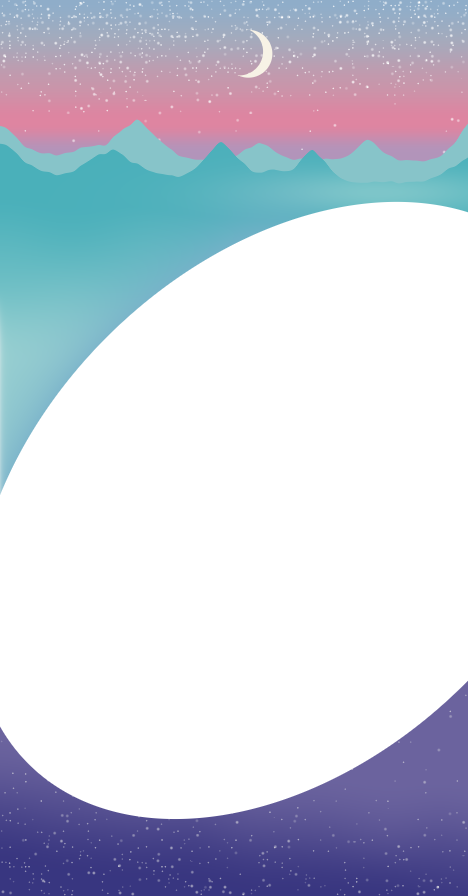
Give the GLSL for this background, as a Shadertoy shader.

```glsl
// Lengths are fractions of the canvas height
const vec2 OVAL_CENTER = vec2(0.319, 0.4303);
const vec2 OVAL_RADII = vec2(0.3255, 0.3444);
const float OVAL_SHEAR = 0.359;
const vec2 MOON_CENTER = vec2(0.2773, 0.940);
const vec2 MOON_BITE = vec2(0.2669, 0.9425);
const float MOON_RADIUS = 0.0267;
const float STAR_CELLS = 230.0;

const vec3 SKY_TOP = vec3(0.56, 0.68, 0.79);
const vec3 SKY_HIGH = vec3(0.64, 0.67, 0.74);
const vec3 SKY_ROSE = vec3(0.78, 0.59, 0.67);
const vec3 SKY_PINK = vec3(0.87, 0.52, 0.63);
const vec3 SKY_HAZE = vec3(0.70, 0.58, 0.73);
const vec3 MOON_COLOR = vec3(0.97, 0.95, 0.90);
const vec3 FAR_HILL = vec3(0.53, 0.77, 0.79);
const vec3 NEAR_HILL = vec3(0.29, 0.69, 0.73);
const vec3 MIST = vec3(0.60, 0.82, 0.82);
const vec3 SHADE = vec3(0.47, 0.69, 0.79);
const vec3 DUSK = vec3(0.42, 0.39, 0.62);
const vec3 NIGHT = vec3(0.22, 0.21, 0.50);

// Peaks: position, height, half width
const vec3 FAR_PEAKS[6] = vec3[6](
    vec3(0.000, 0.039, 0.029), vec3(0.091, 0.010, 0.033), vec3(0.152, 0.043, 0.031),
    vec3(0.289, 0.0195, 0.021), vec3(0.410, 0.0234, 0.018), vec3(0.523, 0.040, 0.020));
const vec3 NEAR_PEAKS[6] = vec3[6](
    vec3(0.000, 0.044, 0.036), vec3(0.124, 0.035, 0.040), vec3(0.247, 0.043, 0.029),
    vec3(0.306, 0.010, 0.018), vec3(0.349, 0.036, 0.021), vec3(0.523, 0.027, 0.030));
const float FAR_BASE = 0.8216;
const float NEAR_BASE = 0.7969;

float hash(vec2 p) {
    return fract(sin(dot(p, vec2(127.1, 311.7))) * 43758.5453);
}

float noise(vec2 p) {
    vec2 i = floor(p), f = fract(p);
    f = f * f * (3.0 - 2.0 * f);
    return mix(mix(hash(i), hash(i + vec2(1, 0)), f.x),
               mix(hash(i + vec2(0, 1)), hash(i + vec2(1, 1)), f.x), f.y);
}

// Smooth coverage of a signed distance
float cover(float d) {
    return clamp(0.5 - d * iResolution.y, 0.0, 1.0);
}

float ridge(float x, float base, vec3 peaks[6]) {
    float h = base;
    for (int i = 0; i < 6; i++) {
        float d = abs(x - peaks[i].x) / peaks[i].z;
        h += peaks[i].y * exp(-pow(d, 1.6));
    }
    return h + 0.005 * (noise(vec2(x * 110.0, base)) - 0.5);
}

float ovalDistance(vec2 p) {
    p -= OVAL_CENTER;
    vec2 k = vec2(p.x - OVAL_SHEAR * p.y, p.y) / OVAL_RADII;
    vec2 slope = k / OVAL_RADII;
    slope.y -= OVAL_SHEAR * slope.x;
    float len = length(k);
    return (len - 1.0) * len / max(length(slope), 0.001);
}

float stars(vec2 p, float density) {
    float light = 0.0;
    for (int i = 0; i < 2; i++) {
        vec2 q = p * STAR_CELLS * (1.0 - 0.4 * float(i)) + 17.0 * float(i);
        vec2 cell = floor(q);
        vec2 spot = 0.3 + 0.4 * vec2(hash(cell + 3.1), hash(cell + 7.7));
        float dotLight = 1.0 - smoothstep(0.05, 0.34, length(fract(q) - spot));
        light += dotLight * step(hash(cell), density) * mix(0.25, 0.8, hash(cell + 5.3));
    }
    return min(light, 1.0);
}

vec3 skyColor(vec2 p) {
    vec3 c = mix(SKY_HAZE, SKY_PINK, smoothstep(0.83, 0.862, p.y));
    c = mix(c, SKY_ROSE, smoothstep(0.865, 0.912, p.y));
    c = mix(c, SKY_HIGH, smoothstep(0.90, 0.965, p.y));
    c = mix(c, SKY_TOP, smoothstep(0.95, 1.0, p.y));
    c = mix(c, vec3(1), stars(p, 0.30 * smoothstep(0.85, 0.99, p.y)));
    float moon = cover(max(length(p - MOON_CENTER) - MOON_RADIUS,
                           MOON_RADIUS - length(p - MOON_BITE)));
    return mix(c, MOON_COLOR, moon);
}

vec3 landColor(vec2 p, float d) {
    float mist = 1.0 - smoothstep(0.60, 0.79, p.y + 0.03 * noise(p * 12.0));
    vec2 glow = (p - vec2(0.42, 0.785)) / vec2(0.15, 0.025);
    mist = max(mist, 0.65 * exp(-dot(glow, glow)));
    vec3 c = mix(NEAR_HILL, MIST, mist);
    float shade = exp(-d / 0.035) * (1.0 - smoothstep(0.25, 0.42, p.x));
    c = mix(c, SHADE, 0.8 * shade);
    // Pale rim at the left side
    float rim = exp(-p.x / 0.003) * (1.0 - smoothstep(0.60, 0.68, p.y));
    return mix(c, vec3(0.85, 0.91, 0.92), 0.6 * rim);
}

void mainImage(out vec4 fragColor, in vec2 fragCoord) {
    vec2 p = fragCoord / iResolution.y;
    float d = ovalDistance(p);

    // Sky and hills
    vec3 color = skyColor(p);
    color = mix(color, FAR_HILL, cover(p.y - ridge(p.x, FAR_BASE, FAR_PEAKS)));
    color = mix(color, landColor(p, d), cover(p.y - ridge(p.x, NEAR_BASE, NEAR_PEAKS)));

    // Night ground below the oval
    float dusk = smoothstep(0.035, 0.185, p.y + 0.1 * p.x + 0.015 * noise(p * 14.0));
    vec3 ground = mix(NIGHT, DUSK, dusk);
    ground = mix(ground, vec3(0.9), 0.8 * stars(p + 2.0, 0.13 * (1.0 - dusk)));
    color = mix(color, ground, step(p.y, OVAL_CENTER.y));

    color = mix(color, vec3(1), cover(d));
    fragColor = vec4(color, 1.0);
}
```
